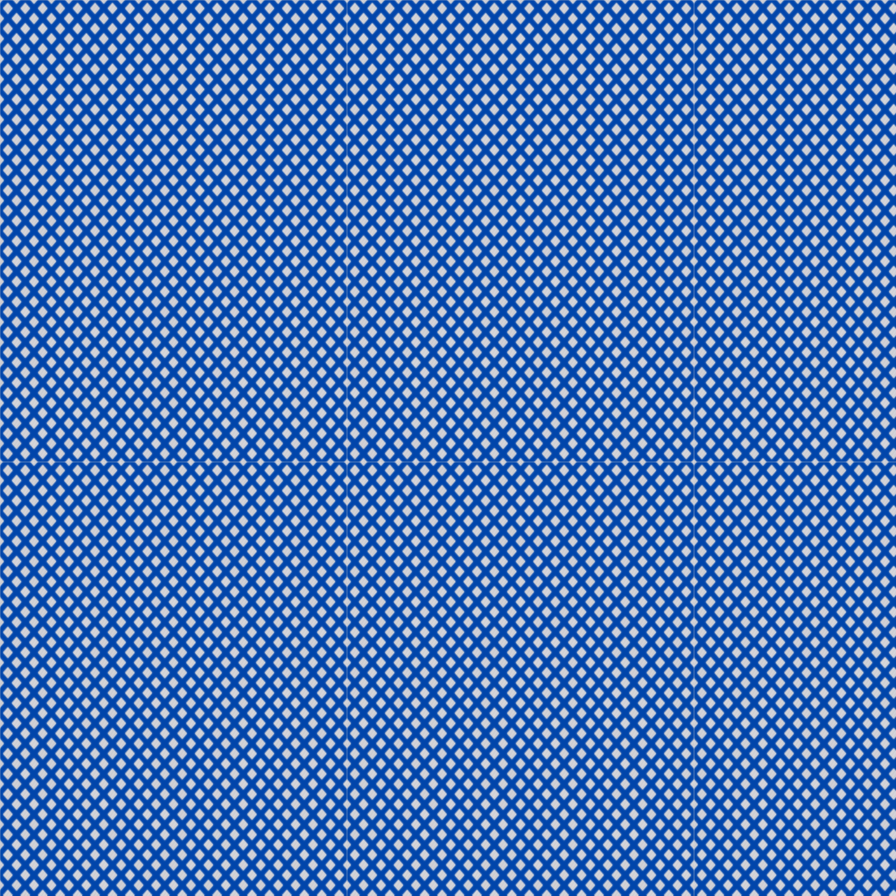
Reproduce this pattern procedurally as a three.js fragment shader.

```glsl
// Blue diagonal lattice with small pale rounded diamonds in its openings.
// A rotated grid repeats one rounded box; the grid is cut into large tiles
// whose edges trim the diamonds there and leave faint pale seams.

#define TILE vec2(0.3873, 0.5156)   // size of one large tile
#define CELLS vec2(20.0, 23.0)      // diamond pitches per tile
#define TRIM vec2(0.0020, 0.0038)   // width lost at each tile edge
#define HALF_SIDE 0.59              // diamond size, 1.0 makes them touch
#define CORNER 0.20                 // corner radius in the same unit
#define SOFT 0.17                   // edge softness in the same unit
#define HALO 0.05                   // pale glow on the blue beside a diamond
#define SEAM 0.22                   // strength of the seam lines
#define BLUE vec3(0.0, 0.27, 0.67)
#define PALE vec3(0.82, 0.82, 0.84)

varying vec2 vUv;

float roundedBox(vec2 p, float halfSide, float radius) {
  vec2 q = abs(p) - halfSide + radius;
  return length(max(q, 0.0)) + min(max(q.x, q.y), 0.0) - radius;
}

float hash(vec2 p) {
  return fract(sin(dot(p, vec2(127.1, 311.7))) * 4375.85);
}

void main() {
  // Large tiles, counted from the top left corner
  vec2 fromTop = vec2(vUv.x, 1.0 - vUv.y);
  vec2 inTile = mod(fromTop, TILE);
  vec2 cell = (inTile + 0.5 * TRIM) * CELLS / (TILE + TRIM);

  // Diagonal grid: every whole-number point is a diamond centre
  vec2 diagonal = vec2(cell.x + cell.y, cell.x - cell.y);
  vec2 id = floor(diagonal + 0.5);
  vec2 local = 2.0 * (diagonal - id);
  float dist = roundedBox(local, HALF_SIDE, CORNER);

  // Faint brushed streaks and a slight change of tone between diamonds
  float streak = 0.012 * sin(local.x * 14.0 + 2.0 * local.y);
  float tone = 0.02 * (hash(id) - 0.5);
  vec3 pale = PALE + streak + tone;

  // Lattice with a glow around the openings
  float glow = HALO * (1.0 - smoothstep(0.14, 0.32, dist));
  vec3 color = mix(BLUE, PALE, glow);

  // Seams along the tile edges
  vec2 edge = min(inTile, TILE - inTile);
  float seam = 1.0 - smoothstep(0.0003, 0.0014, min(edge.x, edge.y));
  color = mix(color, PALE, SEAM * seam);

  // Diamonds
  color = mix(color, pale, 1.0 - smoothstep(-SOFT, SOFT, dist));
  gl_FragColor = vec4(color, 1.0);
}
```
